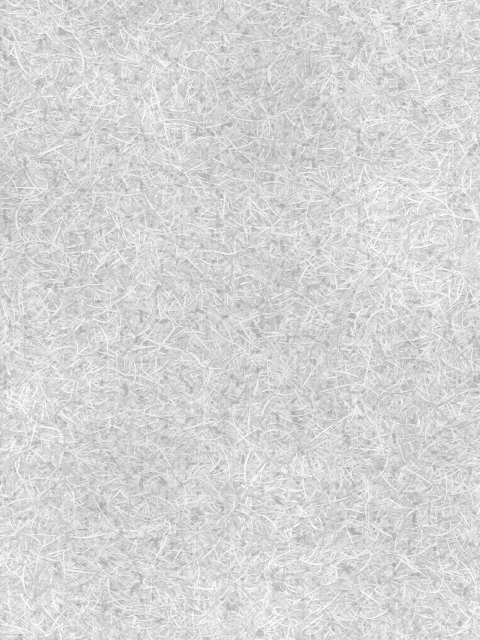
A WebGL 2 fragment shader for this texture:

```glsl
#version 300 es
precision highp float;

uniform vec2 u_resolution;
out vec4 fragColor;

float hash(vec2 p) {
    return fract(sin(dot(p, vec2(127.1, 311.7))) * 43758.5453);
}

float noise(vec2 p) {
    vec2 cell = floor(p), f = fract(p);
    f = f * f * (3.0 - 2.0 * f);
    return mix(mix(hash(cell), hash(cell + vec2(1, 0)), f.x),
               mix(hash(cell + vec2(0, 1)), hash(cell + vec2(1, 1)), f.x), f.y);
}

float fbm(vec2 p) {
    float sum = 0.0, amplitude = 0.5;
    for (int i = 0; i < 4; i++) {
        sum += amplitude * noise(p);
        p = p * 2.1 + 7.3;
        amplitude *= 0.5;
    }
    return sum / 0.9375;
}

// Coverage of a tapered, bowed blade lying along x
float blade(vec2 q, float halfLength, float halfWidth, float bend, float blur) {
    float t = q.x / halfLength;
    float across = abs(q.y - bend * halfLength * (t * t - 0.3));
    float w = halfWidth * (1.0 - 0.6 * t * t);
    return smoothstep(w + blur, w - blur, across) * smoothstep(1.0, 0.8, abs(t));
}

// Lays one scattered layer of blades, with soft shadows, over the tone below
float addBlades(float tone, vec2 p, float size, float layer, float density, float pixel) {
    vec2 shift = vec2(0.37, 0.61) * layer;
    vec2 home = floor((p + shift) / size);
    for (int y = -1; y <= 1; y++) {
        for (int x = -1; x <= 1; x++) {
            vec2 cell = home + vec2(x, y);
            vec2 seed = cell + layer * 17.3;
            if (hash(seed + 4.7) > density) continue;

            vec2 jitter = vec2(hash(seed), hash(seed + 31.4));
            vec2 centre = (cell + jitter) * size - shift;
            float angle = 5.0 * noise(centre * 6.0) + 2.8 * (hash(seed + 9.1) - 0.5);
            float c = cos(angle), s = sin(angle);
            vec2 q = mat2(c, -s, s, c) * (p - centre);

            float halfLength = size * mix(0.5, 0.95, hash(seed + 12.6));
            float halfWidth = mix(0.0009, 0.0021, hash(seed + 22.8));
            float bend = 0.7 * (hash(seed + 53.2) - 0.5);
            float shade = mix(0.78, 0.985, hash(seed + 71.9));

            vec2 below = q + vec2(s, c) * 0.0022;
            tone -= 0.045 * blade(below, halfLength, halfWidth, bend, 0.002);
            tone = mix(tone, shade, 0.92 * blade(q, halfLength, halfWidth, bend, 0.65 * pixel));
        }
    }
    return tone;
}

void main() {
    vec2 p = gl_FragCoord.xy / u_resolution.x;
    float pixel = 1.0 / u_resolution.x;

    // Granular soil and litter
    float tone = 0.84 + 0.16 * (noise(p * 170.0) - 0.5) + 0.1 * (noise(p * 75.0) - 0.5);

    // Short dense blades first, longer ones above
    for (int i = 0; i < 12; i++) {
        float layer = float(i);
        tone = addBlades(tone, p, 0.017 + 0.0024 * layer, layer + 1.0, 0.95, pixel);
    }

    // Long loose strands, gathered in clumps
    float clump = smoothstep(0.35, 0.65, noise(p * 3.0 + 5.0));
    float strands = addBlades(tone, p, 0.058, 15.0, 0.6, pixel);
    tone = mix(tone, max(tone, strands), clump);

    // Dark gaps, broad worn patches and fine grain
    tone -= 0.09 * smoothstep(0.72, 0.92, noise(p * 95.0 + 40.0));
    tone += 0.11 * (fbm(p * 3.5 + 2.0) - 0.5);
    tone += 0.05 * (noise(p * 300.0) - 0.5);

    fragColor = vec4(vec3(clamp(tone, 0.68, 0.98)), 1.0);
}
```
